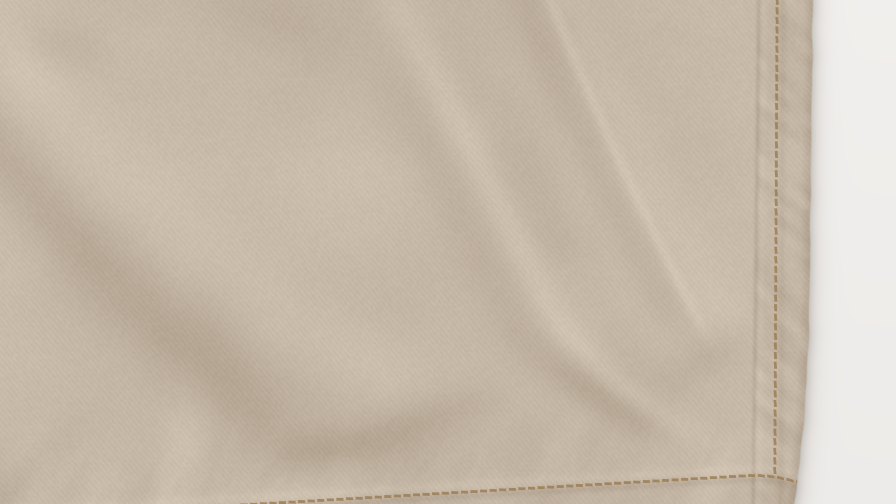
This texture is drawn by a Shadertoy shader. Its source:

```glsl
// Beige twill cloth with soft folds, a stitched side hem and a stitched bottom hem on a pale ground.

float hash(vec2 p) {
    p = fract(p * vec2(0.1731, 0.2317));
    p += dot(p, p.yx + 31.3);
    return fract((p.x + p.y) * p.x * 7.13);
}

float noise(vec2 p) {
    vec2 i = floor(p), f = fract(p);
    f = f * f * (3.0 - 2.0 * f);
    return mix(mix(hash(i), hash(i + vec2(1, 0)), f.x),
               mix(hash(i + vec2(0, 1)), hash(i + vec2(1, 1)), f.x), f.y);
}

float fbm(vec2 p) {
    float sum = 0.0, amp = 0.5;
    for (int i = 0; i < 4; i++) {
        sum += amp * noise(p);
        p = mat2(1.6, 1.2, -1.2, 1.6) * p + 7.3;
        amp *= 0.5;
    }
    return sum;
}

float bell(float d, float width) {
    return exp(-d * d / (width * width));
}

// Soft elliptical patch, tilted by an angle
float patchAt(vec2 p, vec2 center, vec2 size, float angle) {
    float c = cos(angle), s = sin(angle);
    vec2 q = mat2(c, -s, s, c) * (p - center) / size;
    return exp(-dot(q, q));
}

// Dashed thread: across is the distance from the seam, along runs with it
float thread(float across, float along, float px) {
    float dash = abs(fract(along / 0.019) - 0.5) * 0.019;
    float d = max(abs(across + 0.08 * (fract(along / 0.019) - 0.5) * 0.019) - 0.0026, dash - 0.0068);
    return 1.0 - smoothstep(-px * 0.5, px * 0.7, d);
}

// Broad light and shade of the folds; one unit is one tone step
float foldShade(vec2 p) {
    float wobble = fbm(p * 5.0) - 0.47;
    float s = 0.25 + 1.3 * (fbm(p * 3.0 + 4.0) - 0.47) + 0.7 * wobble;

    // Diagonal hollow on the left
    float hollow = (p.y - (0.70 - 1.22 * p.x + 0.48 * p.x * p.x)) * 0.72 + 0.03 * wobble;
    float reach = 1.0 - smoothstep(0.45, 0.72, p.x);
    s -= 1.35 * bell(hollow, 0.075) * reach;
    s += 0.45 * bell(hollow - 0.16, 0.09) * reach;

    // Long middle ridge, curving outward near the bottom
    float low = max(0.4 - p.y, 0.0);
    float ridge = (p.x - 0.856 - 0.5 * (0.861 - p.y) - 2.1 * low * low) * 0.87;
    float span = smoothstep(0.10, 0.24, p.y) * (1.0 - 0.5 * smoothstep(0.7, 1.0, p.y));
    s += span * (0.85 * bell(ridge, 0.033) - 0.6 * bell(ridge + 0.075, 0.05));
    s -= span * 0.35 * bell(ridge - 0.08, 0.05);

    // Narrow right ridge with a crisp lit edge
    float drop = 0.954 - p.y;
    float crease = (p.x - 1.11 - 0.41 * drop - 0.1 * drop * drop) * 0.9;
    span = smoothstep(0.27, 0.42, p.y);
    s += span * (0.8 * bell(crease, 0.012) + 0.3 * bell(crease - 0.04, 0.045));
    s -= span * 0.75 * bell(crease + 0.045, 0.04);

    // Scattered hollows and swells
    s -= 0.9 * patchAt(p, vec2(0.55, 0.97), vec2(0.13, 0.07), -0.3);
    s -= 0.7 * patchAt(p, vec2(0.12, 0.91), vec2(0.10, 0.05), -0.3);
    s -= 1.3 * patchAt(p, vec2(0.66, 0.11), vec2(0.12, 0.045), 0.2);
    s -= 1.0 * patchAt(p, vec2(0.86, 0.17), vec2(0.12, 0.045), 0.35);
    s -= 1.1 * patchAt(p, vec2(1.22, 0.20), vec2(0.14, 0.04), -0.65);
    s -= 0.9 * patchAt(p, vec2(1.40, 0.29), vec2(0.09, 0.05), 0.5);
    s += 0.7 * patchAt(p, vec2(0.72, 0.28), vec2(0.16, 0.08), -0.5);
    s += 0.6 * patchAt(p, vec2(0.36, 0.13), vec2(0.04, 0.11), -0.2);

    // Puckers gathered along the bottom seam
    s += 1.7 * (fbm(vec2(p.x * 15.0 - p.y * 7.0, p.y * 7.0)) - 0.5) * (1.0 - smoothstep(0.04, 0.24, p.y));
    return s;
}

void mainImage(out vec4 fragColor, in vec2 fragCoord) {
    vec2 p = fragCoord / iResolution.y;
    float px = 1.0 / iResolution.y;

    // Outlines: outer edge, inner side seam, bottom seam
    float low = max(0.4 - p.y, 0.0);
    float edge = p.x - (1.613 - 0.012 * (1.0 - p.y) - 0.15 * low * low) - 0.003 * (noise(p.yy * 18.0) - 0.5);
    float sideSeam = p.x - 1.494 - 0.011 * p.y;
    float corner = max(p.x - 1.48, 0.0);
    float bottomSeam = p.y - 0.056 + 0.058 * (1.48 - p.x) + 1.8 * corner * corner;

    // Side hem: raised band with slanted puckers
    float shade = foldShade(p);
    float hem = smoothstep(-0.004, 0.004, sideSeam);
    float pucker = noise(vec2(p.x * 18.0, p.y * 42.0 + p.x * 30.0)) - 0.5;
    shade = mix(shade, 0.05 + 1.3 * pucker, hem);
    shade -= 1.1 * bell(sideSeam, 0.0045) - 0.4 * bell(sideSeam - 0.012, 0.008);
    shade -= 0.7 * bell(p.x - 1.549 - 0.004 * p.y, 0.008);
    shade -= 1.2 * smoothstep(-0.022, 0.0, edge);

    // Bottom hem
    shade -= 0.9 * bell(bottomSeam + 0.008, 0.008) + 0.25 * smoothstep(0.0, -0.01, bottomSeam);
    shade += 0.5 * bell(bottomSeam - 0.014, 0.01);

    // Twill ribs and fibre grain
    float rib = sin(6.2832 * (p.x + p.y * 0.85) / 0.0105 + 1.5 * noise(p * 30.0));
    shade += 0.20 * rib + 0.45 * (noise(p * 210.0) - 0.5);
    vec3 cloth = vec3(0.765, 0.710, 0.642) + clamp(shade, -2.6, 1.5) * vec3(0.042, 0.045, 0.047);

    // Ochre stitching
    float sideStitch = thread(p.x - 1.537 - 0.005 * p.y, p.y, px) * step(0.0, bottomSeam);
    float bottomStitch = thread(bottomSeam, p.x, px);
    cloth = mix(cloth, vec3(0.60, 0.48, 0.32), 0.8 * max(sideStitch, bottomStitch));

    // Pale ground with a contact shadow
    vec3 ground = vec3(0.945, 0.937, 0.928) - 0.015 * (1.0 - p.y);
    ground -= vec3(0.16, 0.17, 0.18) * exp(-max(edge, 0.0) / 0.014);
    fragColor = vec4(mix(cloth, ground, smoothstep(-px, px, edge)), 1.0);
}
```
